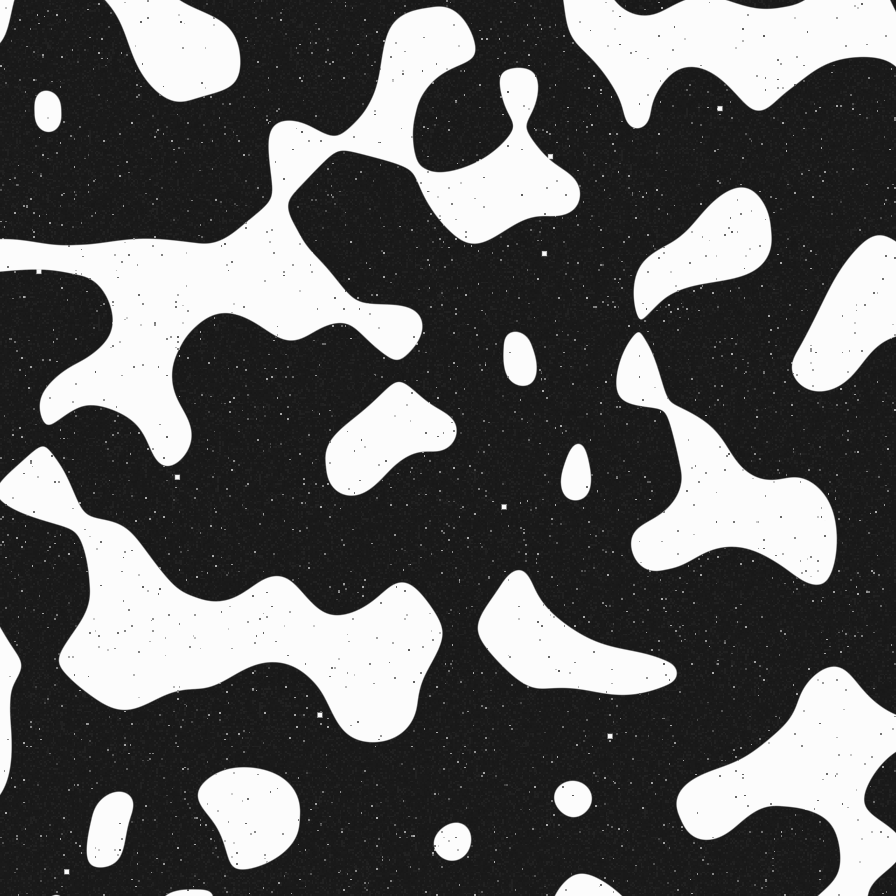
Write a three.js fragment shader that draws this pattern.

```glsl
// Cowhide pattern: smooth white blobs on near-black, with fine grain and tiny square flecks.
varying vec2 vUv;

#define BLOB_FREQ 7.6      // noise cells across the canvas
#define BLOB_LEVEL 0.112   // higher gives less white
#define EDGE 0.001         // half width of the smoothed edges
#define GRAIN_CELLS 512.0  // grain cells across the canvas
#define LIFT_SHARE 0.15    // share of slightly lifted dark grains
#define SPECK_SHARE 0.011  // share of bright specks on the dark
#define DOT_SHARE 0.007    // share of grey dots on the white
#define FLECK_GRID 4.0     // fleck cells across the canvas
#define FLECK_CHANCE 0.8
#define FLECK_HALF 0.0027  // half side of a square fleck
#define SEED 23.0

const vec3 INK = vec3(0.10);
const vec3 INK_LIFTED = vec3(0.13);
const vec3 PAPER = vec3(0.99);

float hash(vec2 p) {
  vec3 q = fract(vec3(p.xyx) * 0.1031);
  q += dot(q, q.yzx + 33.33);
  return fract((q.x + q.y) * q.z);
}

// Slope contribution of one lattice corner
float corner(vec2 cell, vec2 offset) {
  float angle = 6.28318 * hash(cell + SEED);
  return dot(vec2(cos(angle), sin(angle)), offset);
}

float gradientNoise(vec2 p) {
  vec2 i = floor(p);
  vec2 f = p - i;
  vec2 w = f * f * f * (f * (f * 6.0 - 15.0) + 10.0);
  vec2 e = vec2(1.0, 0.0);
  float low = mix(corner(i, f), corner(i + e.xy, f - e.xy), w.x);
  float high = mix(corner(i + e.yx, f - e.yx), corner(i + e.xx, f - e.xx), w.x);
  return mix(low, high, w.y);
}

float blobField(vec2 uv) {
  return gradientNoise(uv * BLOB_FREQ + 0.35) - BLOB_LEVEL;
}

// Coverage from the field divided by its slope, for an even edge width
float blobMask(vec2 uv) {
  vec2 h = vec2(0.001, 0.0);
  float field = blobField(uv);
  vec2 slope = vec2(blobField(uv + h.xy), blobField(uv + h.yx)) - field;
  float dist = field * h.x / max(length(slope), 0.0005);
  return smoothstep(-EDGE, EDGE, dist);
}

// One jittered square in most cells of a coarse grid
float fleckMask(vec2 uv) {
  vec2 cell = floor(uv * FLECK_GRID);
  vec2 jitter = vec2(hash(cell + 61.0), hash(cell + 97.0));
  vec2 center = (cell + mix(vec2(0.1), vec2(0.9), jitter)) / FLECK_GRID;
  vec2 d = abs(uv - center);
  float inside = 1.0 - smoothstep(-EDGE, EDGE, max(d.x, d.y) - FLECK_HALF);
  return inside * step(hash(cell + 139.0), FLECK_CHANCE);
}

void main() {
  // Grain: which kind of speck each cell holds, and how strong
  vec2 grain = floor(vUv * GRAIN_CELLS);
  float pick = hash(grain + 211.0);
  float strength = hash(grain + 787.0);

  vec3 dark = mix(INK, INK_LIFTED, step(pick, LIFT_SHARE));
  dark += (strength - 0.5) * 0.012;
  dark = mix(dark, vec3(mix(0.25, 0.68, strength)), step(1.0 - SPECK_SHARE, pick));

  vec3 light = mix(PAPER, vec3(mix(0.35, 0.8, strength)), step(1.0 - DOT_SHARE, pick));

  // Blobs over the dark ground, then flecks on top
  vec3 color = mix(dark, light, blobMask(vUv));
  color = mix(color, PAPER, fleckMask(vUv));
  gl_FragColor = vec4(color, 1.0);
}
```
